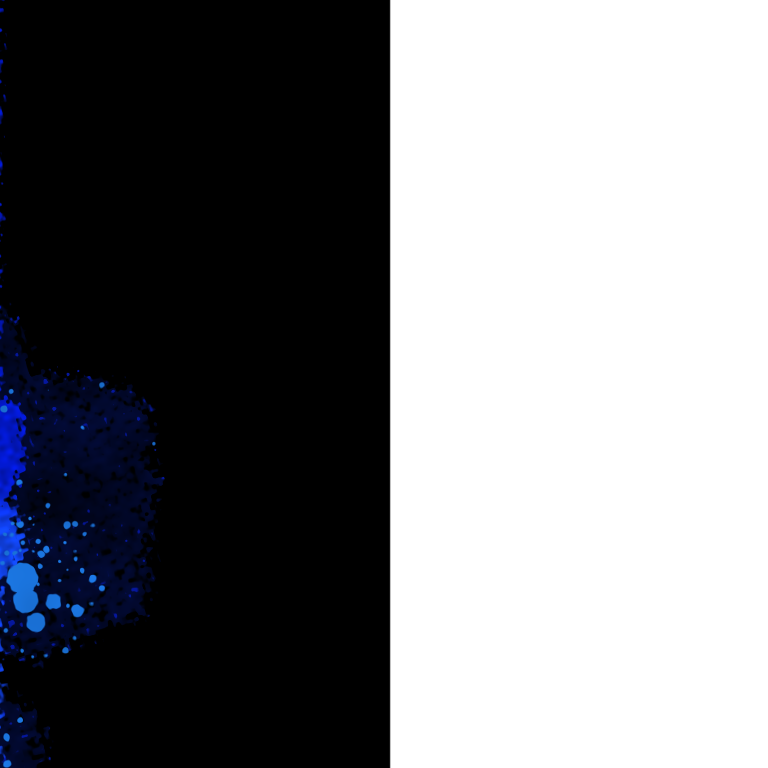
Reproduce this background procedurally as a Shadertoy shader.

```glsl
// A ragged cloud of blue specks on black at the left, with a bright core and
// pale blue droplets, beside a plain white right half. The cloud is a union of
// distance functions frayed by value noise; droplets come from loops and a grid.

float hash(vec2 p) {
    return fract(sin(dot(p, vec2(127.1, 311.7))) * 43758.5453);
}

float noise(vec2 p) {
    vec2 i = floor(p), f = fract(p);
    f = f * f * (3.0 - 2.0 * f);
    return mix(mix(hash(i), hash(i + vec2(1, 0)), f.x),
               mix(hash(i + vec2(0, 1)), hash(i + vec2(1, 1)), f.x), f.y);
}

float roundBox(vec2 p, vec2 halfSize, float r) {
    vec2 q = abs(p) - halfSize + r;
    return length(max(q, 0.0)) + min(max(q.x, q.y), 0.0) - r;
}

// Signed distance to the cloud: main lobe, upper spur and lower lobe
float cloudDistance(vec2 p) {
    float lobe = roundBox(p - vec2(0.04, 0.33), vec2(0.16, 0.185), 0.1);
    lobe = max(lobe, (0.115 + 0.46 * p.x - p.y) * 0.9);
    float spur = length(p - vec2(-0.05, 0.53)) - 0.092;
    float foot = length(p - vec2(-0.02, 0.02)) - 0.078;
    return min(lobe, min(spur, foot));
}

// Large droplets: a shrinking, wavering trail
float largeDroplets(vec2 p) {
    float d = 1.0;
    for (int k = 0; k < 5; k++) {
        float i = float(k);
        vec2 c = vec2(0.029 + 0.0045 * i * i,
                      0.205 + 0.042 * exp(-3.0 * i) + 0.016 * sin(2.356 * i));
        d = min(d, length(p - c) - 0.02 * exp(-0.24 * i));
    }
    return d;
}

// Small droplets: one jittered dot per grid cell, kept by local density
float smallDroplets(vec2 p) {
    float size = 0.0115, d = 1.0;
    vec2 cell = floor(p / size);
    for (int y = -1; y <= 1; y++)
    for (int x = -1; x <= 1; x++) {
        vec2 id = cell + vec2(x, y);
        vec2 c = (id + 0.2 + 0.6 * vec2(hash(id + 3.1), hash(id + 7.7))) * size;
        vec2 q = (c - vec2(0.03, 0.285)) / vec2(0.065, 0.045);
        float density = 0.55 * exp(-dot(q, q));
        float rim = (c.y - 0.122 - 0.46 * c.x) / 0.018;
        density += 0.5 * exp(-rim * rim) * smoothstep(0.125, 0.08, c.x);
        density += 0.08 * smoothstep(0.16, 0.11, c.x) * smoothstep(0.4, 0.35, c.y);
        float r = 0.0016 + 0.0036 * pow(hash(id + 13.3), 2.0);
        if (hash(id) < density && cloudDistance(c) < 0.004)
            d = min(d, length(c - p) - r);
    }
    return d;
}

void mainImage(out vec4 fragColor, in vec2 fragCoord) {
    vec2 uv = fragCoord / iResolution.xy;
    float px = 1.0 / iResolution.y;

    // Fine grains, stretched a little along the diagonal
    vec2 g = vec2(uv.x + 0.3 * uv.y, uv.y - 0.3 * uv.x);
    float fine = noise(g * vec2(190.0, 150.0));
    float grain = noise(g * vec2(110.0, 130.0) + 17.0);
    float patches = noise(uv * 24.0 + 5.0);

    // Frayed cloud body, sparser toward its rim
    float d = cloudDistance(uv);
    float depth = -d + (fine - 0.5) * 0.034 + (patches - 0.5) * 0.014;
    float body = smoothstep(0.0, 0.008, depth);
    float gaps = smoothstep(0.22, 0.5, 0.6 * grain + 0.4 * fine + 3.0 * clamp(-d, 0.0, 0.03));
    vec3 navy = mix(vec3(0.0, 0.01, 0.07), vec3(0.01, 0.045, 0.23),
                    0.55 * patches + 0.45 * grain);
    vec2 hollow = (uv - vec2(0.055, 0.35)) / vec2(0.035, 0.04);
    navy *= 1.0 - 0.5 * exp(-dot(hollow, hollow));
    vec3 col = navy * body * gaps;

    // Saturated specks, denser near the left and along the top
    float rich = 0.12 * exp(-uv.x / 0.05)
               + 0.07 * smoothstep(0.4, 0.49, uv.y) * smoothstep(0.02, 0.08, uv.x);
    float speck = smoothstep(0.8, 0.92, 0.5 * fine + 0.5 * grain + rich);
    col = mix(col, vec3(0.02, 0.09, 0.62), speck * body);

    // Bright core with a waist, paler in its lower part
    float width = 0.034 * smoothstep(0.235, 0.28, uv.y) * smoothstep(0.5, 0.455, uv.y);
    float waist = (uv.y - 0.345) / 0.025;
    width *= 1.0 - 0.45 * exp(-waist * waist);
    float core = smoothstep(-0.004, 0.005, width - uv.x + (fine - 0.5) * 0.026 - 0.004);
    vec3 coreColor = mix(vec3(0.07, 0.28, 0.98), vec3(0.01, 0.1, 0.85),
                         smoothstep(0.3, 0.38, uv.y));
    col = mix(col, coreColor * (0.72 + 0.4 * grain), core);

    // Pale droplets with slightly uneven outlines
    float drops = min(largeDroplets(uv), smallDroplets(uv)) + (fine - 0.5) * 0.003;
    vec3 dropColor = vec3(0.1, 0.44, 0.84) * (0.88 + 0.24 * patches);
    col = mix(col, dropColor, smoothstep(px, -px, drops));

    // White right half
    col = mix(col, vec3(1.0), smoothstep(-px, px, uv.x - 0.508));
    fragColor = vec4(clamp(col, 0.0, 1.0), 1.0);
}
```
